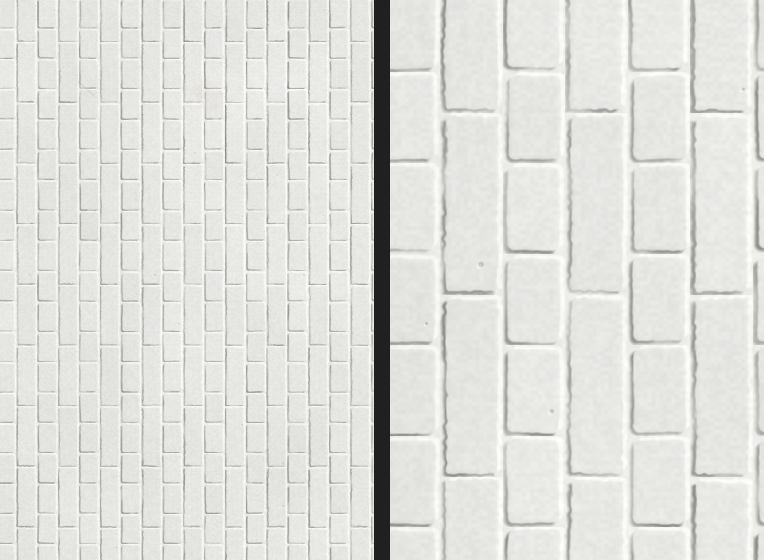
Left, the full canvas; right, a detail of the centre.
This texture is drawn by a WebGL 1 fragment shader. Its source:

```glsl
precision highp float;
uniform vec2 u_resolution;

#define COLUMNS_PER_HEIGHT 26.85
#define SHORT_BRICK 1.4545
#define COLUMN_START 0.776
#define SHORT_START 0.75
#define LONG_START 1.55
#define JOINT vec2(0.085, 0.060)
#define CORNER 0.10
#define WOBBLE 0.032
#define GRAIN 0.036
#define FACE vec3(0.902, 0.902, 0.892)
#define MORTAR vec3(0.922, 0.922, 0.912)
#define SHADOW vec3(0.530, 0.530, 0.505)

float hash(vec2 p) {
  return fract(sin(dot(p, vec2(127.1, 311.7))) * 43758.5453);
}

float noise(vec2 p) {
  vec2 i = floor(p), f = fract(p);
  f = f * f * (3.0 - 2.0 * f);
  return mix(mix(hash(i), hash(i + vec2(1.0, 0.0)), f.x),
             mix(hash(i + vec2(0.0, 1.0)), hash(i + 1.0), f.x), f.y);
}

vec2 noisePair(vec2 p) {
  return vec2(noise(p), noise(p + 41.0)) - 0.5;
}

float roundedBox(vec2 p, vec2 halfSize, float radius) {
  vec2 q = abs(p) - halfSize + radius;
  return length(max(q, 0.0)) + min(max(q.x, q.y), 0.0) - radius;
}

float segment(vec2 p, vec2 a, vec2 b) {
  vec2 ab = b - a;
  return length(p - a - ab * clamp(dot(p - a, ab) / dot(ab, ab), 0.0, 1.0));
}

float cover(float d, float soft) {
  return 1.0 - smoothstep(-soft, soft, d);
}

void main() {
  // One unit is the width of a column
  vec2 p = gl_FragCoord.xy / u_resolution.y * COLUMNS_PER_HEIGHT;
  float soft = 0.65 * COLUMNS_PER_HEIGHT / u_resolution.y;

  // Columns alternate between long and short bricks
  float column = floor(p.x - COLUMN_START);
  float isLong = 1.0 - mod(column, 2.0);
  vec2 cell = vec2(1.0, SHORT_BRICK * (1.0 + isLong));
  vec2 grid = (p - vec2(COLUMN_START, mix(SHORT_START, LONG_START, isLong))) / cell;
  vec2 id = floor(grid);
  vec2 local = (fract(grid) - 0.5) * cell;

  // Uneven placement, with rougher edges on the long bricks
  vec2 random = vec2(hash(id + 3.7), hash(id + 19.3));
  local += (random - 0.5) * 0.03;
  local += noisePair(p * 2.0) * WOBBLE;
  local += noisePair(p * 12.0 + 7.0) * WOBBLE * mix(0.5, 1.3, isLong);

  // Raised brick, its shadow to the lower left and its lit edge to the upper right
  vec2 halfSize = 0.5 * cell - JOINT;
  float radius = CORNER * (1.0 - 0.5 * isLong);
  float columnRelief = hash(vec2(column, 9.0));
  vec2 shadowShift = vec2(mix(0.040, 0.085, 0.5 * (random.x + columnRelief)),
                          mix(0.040, 0.060, random.y));
  float edge = roundedBox(local, halfSize, radius);
  float brick = cover(edge, soft + 0.012);
  float shade = cover(roundedBox(local + shadowShift, halfSize, radius), soft + 0.030);
  float lit = cover(roundedBox(local - vec2(0.07, 0.055), halfSize, radius), soft + 0.015);
  float wear = smoothstep(0.15, 0.70, noise(p * vec2(3.0, 1.6) + 15.0));
  float depth = mix(0.50, 1.0, wear) * mix(0.70, 1.0, hash(id + 55.0));

  vec3 color = mix(MORTAR, FACE + (random.x - 0.5) * 0.016, brick);
  color += 0.050 * lit * (1.0 - brick);
  color = mix(color, SHADOW, shade * (1.0 - brick) * depth);

  // Soft roll-off of the paint around each brick
  vec2 side = local / halfSize;
  float rim = smoothstep(-0.09, 0.0, edge) * brick;
  color += 0.020 * rim * clamp(side.x + side.y, -1.0, 1.0);

  // Plaster grain and broad tone changes
  color += GRAIN * (noise(p * 16.0) - 0.5) + 0.4 * GRAIN * (noise(p * 6.0 + 31.0) - 0.5);
  color += 0.024 * (noise(p * 0.22 + 3.0) - 0.5) + 0.012 * (noise(p * 0.7) - 0.5);

  // Scattered pits, each with a lit rim
  vec2 pitCell = floor(p);
  vec2 pit = fract(p) - 0.25 - 0.5 * vec2(hash(pitCell + 5.0), hash(pitCell + 8.0));
  float hasPit = step(0.95, hash(pitCell + 71.0)) * brick;
  float size = mix(0.02, 0.045, hash(pitCell + 23.0));
  color += 0.04 * hasPit * cover(length(pit + 0.03) - size, soft);
  color -= 0.13 * hasPit * cover(length(pit) - size, soft);

  // Faint warm stain and a shallow scratch
  vec2 stainOffset = p - vec2(9.9, 22.4);
  float stain = (1.0 - smoothstep(0.2, 1.0, length(stainOffset))) * noise(p * 3.0);
  color -= vec3(0.020, 0.035, 0.050) * stain;
  float scratch = segment(p, vec2(3.75, 22.95), vec2(4.5, 22.25));
  color -= 0.07 * cover(scratch - 0.025, soft);

  gl_FragColor = vec4(color, 1.0);
}
```
